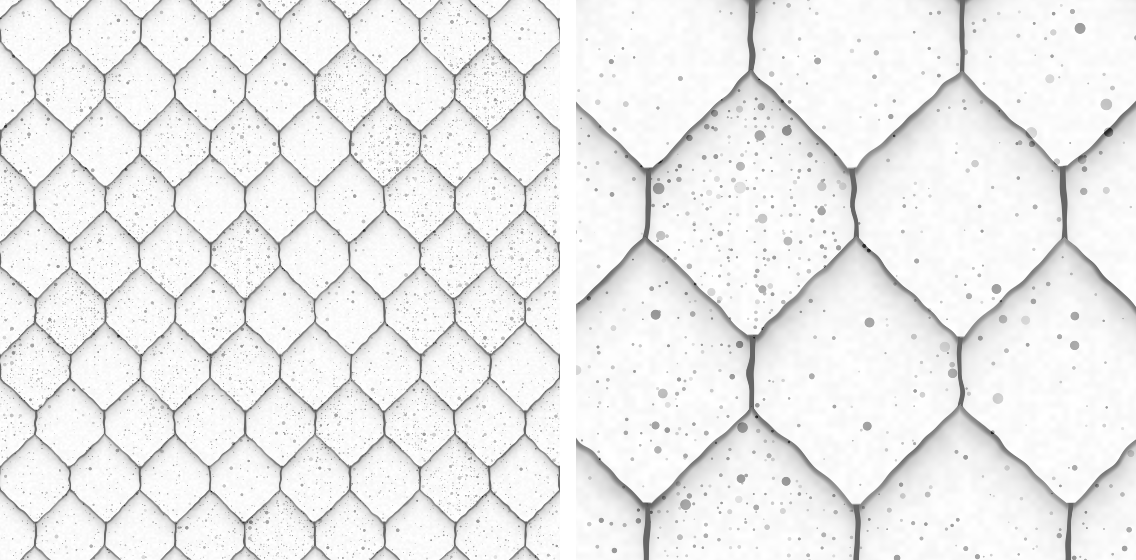
Left, the full canvas; right, a detail of the centre.
Write a WebGL 1 fragment shader that draws this pattern.

```glsl
precision highp float;

uniform vec2 u_resolution;

// Lengths are in tile widths unless noted.
const float COLUMNS = 8.0;
const float ROWS = 10.0;
const float ROW_PITCH = COLUMNS / ROWS;
const float ROW_START = 0.36;      // height of the lowest row of joints
const float JOINT_HALF = 0.156;    // half the height of a vertical joint
const float JOINT_WIDTH = 0.013;   // half the width of a joint
const float TIP_SHIFT = 0.022;     // sideways variation of the lower tips
const float TIP_BLUNT = 0.04;
const float WOBBLE = 0.022;
const float SHADOW_REACH = 0.062;
const float SHADOW_DEPTH = 0.27;
const float EDGE_DEPTH = 0.22;
const float EDGE_WIDTH = 0.03;
const float GRAIN = 0.035;
const float TILE_TONE = 0.985;
const float JOINT_TONE = 0.40;

float hash(vec2 p) {
  return fract(sin(dot(p, vec2(127.1, 311.7))) * 43758.5453);
}

// Value noise that wraps across the canvas.
float noise(vec2 uv, float freq) {
  vec2 p = uv * freq;
  vec2 i = floor(p);
  vec2 f = fract(p);
  f = f * f * (3.0 - 2.0 * f);
  vec2 a = mod(i, freq);
  vec2 b = mod(i + 1.0, freq);
  return mix(mix(hash(a), hash(vec2(b.x, a.y)), f.x),
             mix(hash(vec2(a.x, b.y)), hash(b), f.x), f.y);
}

float rowShift(float row) {
  return 0.5 * mod(row + 1.0, 2.0);
}

float tileHash(float x, float row, float seed) {
  float column = floor(x - rowShift(row));
  return hash(mod(vec2(column, row), vec2(COLUMNS, ROWS)) + seed);
}

float tipOffset(float x, float row) {
  return TIP_SHIFT * (2.0 * tileHash(x, row, 17.0) - 1.0);
}

// Height of the pointed lower border of a row of tiles.
float lowerEdge(float x, float row) {
  float fromTip = fract(x - rowShift(row)) - 0.5 - tipOffset(x, row);
  float side = sign(fromTip);
  float span = 0.5 - side * tipOffset(x, row);
  float rise = max(abs(fromTip) / span, TIP_BLUNT);
  return row * ROW_PITCH - JOINT_HALF - (ROW_PITCH - 2.0 * JOINT_HALF) * (1.0 - rise);
}

// Darkness below an overlapping border: a crisp line and a soft shadow.
float overlapShade(float d) {
  return SHADOW_DEPTH * exp(-d / SHADOW_REACH)
       + EDGE_DEPTH * (1.0 - smoothstep(0.2 * EDGE_WIDTH, EDGE_WIDTH, d));
}

// Scattered specks in three sizes; wear is the chance of a speck per cell.
float specks(vec2 uv, float wear) {
  float dark = 0.0;
  for (int i = 0; i < 3; i++) {
    float freq = 64.0 * float(i + 1);
    vec2 cell = mod(floor(uv * freq), freq) + 31.0 * float(i);
    vec2 centre = 0.3 + 0.4 * vec2(hash(cell + 3.1), hash(cell + 7.7));
    float radius = mix(0.08, 0.23, hash(cell + 11.3));
    float soft = freq / u_resolution.y;
    float d = length(fract(uv * freq) - centre);
    float dot_ = 1.0 - smoothstep(radius - 0.5 * soft, radius + 0.5 * soft, d);
    float present = step(hash(cell + 19.9), wear);
    dark = max(dark, dot_ * present * mix(0.1, 0.38, hash(cell + 23.5)));
  }
  return dark;
}

void main() {
  vec2 uv = gl_FragCoord.xy / u_resolution;
  float pixel = COLUMNS / u_resolution.y;

  // Slightly rough outlines
  vec2 p = uv * COLUMNS - vec2(0.0, ROW_START);
  p += WOBBLE * (vec2(noise(uv, 90.0), noise(uv + 0.37, 90.0)) - 0.5);

  // Row that covers this point, and its distance to the borders
  float row = floor(p.y / ROW_PITCH);
  row += step(lowerEdge(p.x, row + 1.0), p.y);
  float slope = 2.0 * (ROW_PITCH - 2.0 * JOINT_HALF);
  float toNormal = inversesqrt(1.0 + slope * slope);
  float below = (lowerEdge(p.x, row + 1.0) - p.y) * toNormal;
  float above = (p.y - lowerEdge(p.x, row)) * toNormal;

  // Tile surface with uneven wear
  float age = pow(tileHash(p.x, row, 41.0), 4.0);
  float cloud = smoothstep(0.55, 0.95, noise(uv, 7.0));
  float wear = 0.07 + 0.28 * age + 0.18 * cloud;
  float tone = TILE_TONE + GRAIN * (noise(uv, 256.0) - 0.5);
  tone -= specks(uv, wear);

  // Overlap shadow and edge line
  float shade = overlapShade(max(below, 0.0));
  shade = max(shade, overlapShade(0.0) * (1.0 - smoothstep(0.0, 1.2 * pixel, above)));
  tone -= shade * mix(0.82, 1.18, noise(uv, 40.0));

  // Vertical joint, leaning to meet the tip above it
  float jointX = floor(p.x - rowShift(row) + 0.5) + rowShift(row);
  float climb = clamp((p.y - row * ROW_PITCH) / (2.0 * JOINT_HALF) + 0.5, 0.0, 1.0);
  float gap = abs(p.x - jointX - climb * tipOffset(jointX, row + 1.0));
  float width = JOINT_WIDTH * mix(0.75, 1.3, noise(uv, 60.0));
  float joint = 1.0 - smoothstep(width - 0.6 * pixel, width + 0.6 * pixel, gap);
  tone -= 0.12 * exp(-gap / 0.02);
  tone = mix(tone, min(tone, JOINT_TONE), joint);

  gl_FragColor = vec4(vec3(clamp(tone, 0.0, 1.0)), 1.0);
}
```
